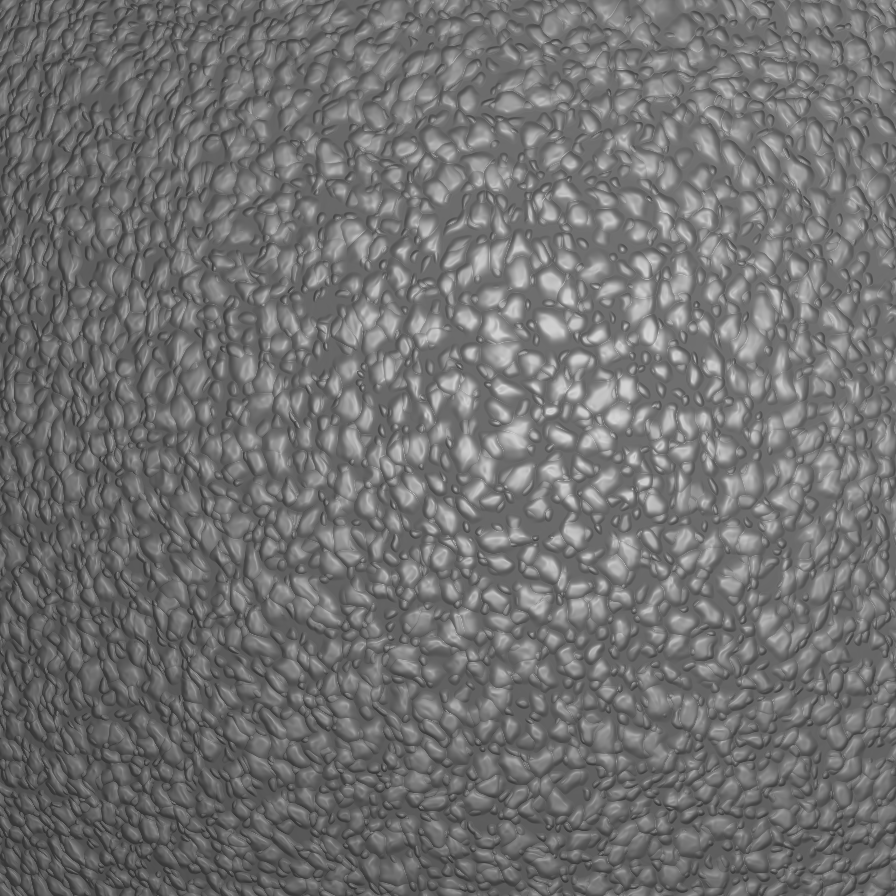
Give the GLSL for this texture, as a Shadertoy shader.

```glsl
#define CELLS vec2(34.0, 28.0)
#define LAMP vec2(0.63, 0.56)
#define BULGE 0.55
#define RELIEF 0.0062
#define WRINKLE_FREQ vec2(170.0, 125.0)
#define WRINKLE_DEPTH 0.13
#define AMBIENT 0.245
#define DIFFUSE 0.185
#define GLOSS 0.36

vec2 hash22(vec2 p) {
    vec3 q = fract(p.xyx * vec3(0.1031, 0.1030, 0.0973));
    q += dot(q, q.yzx + 33.33);
    return fract((q.xx + q.yz) * q.zy);
}

vec2 noise2(vec2 p) {
    vec2 i = floor(p), f = fract(p);
    f = f * f * (3.0 - 2.0 * f);
    vec2 low = mix(hash22(i), hash22(i + vec2(1, 0)), f.x);
    vec2 high = mix(hash22(i + vec2(0, 1)), hash22(i + vec2(1, 1)), f.x);
    return mix(low, high, f.y);
}

// Scattered round domes of uneven size, slant and height
float pebbles(vec2 p, float minRadius, float maxRadius) {
    vec2 cell = floor(p);
    float top = 0.0;
    for (int y = -1; y <= 1; y++)
    for (int x = -1; x <= 1; x++) {
        vec2 id = cell + vec2(x, y);
        vec2 traits = hash22(id + 71.0);
        vec2 d = p - id - 0.1 - 0.8 * hash22(id);
        d.x += d.y * 0.7 * (traits.y - 0.5);
        float radius = mix(minRadius, maxRadius, traits.x);
        float dome = max(1.0 - dot(d, d) / (radius * radius), 0.0);
        dome *= dome * (3.0 - 2.0 * dome);
        top = max(top, dome * mix(0.75, 1.0, traits.y));
    }
    return top;
}

// Leather height: large pebbles, beads between them, fine wrinkles
float leather(vec2 p) {
    vec2 d = p - LAMP;
    vec2 q = d * (1.0 + BULGE * dot(d, d)) + 2.0;
    q += 0.022 * (noise2(q * 9.0) - 0.5);
    q += 0.012 * (noise2(q * 45.0) - 0.5) + 0.004 * (noise2(q * 100.0) - 0.5);
    float large = pebbles(q * CELLS, 0.42, 0.72);
    float beads = 0.7 * pebbles(q * CELLS * 1.7 + 40.0, 0.3, 0.62);
    float grain = max(large, beads);
    float wrinkle = noise2(q * WRINKLE_FREQ).x - 0.5;
    return grain + WRINKLE_DEPTH * wrinkle * (0.35 + 0.65 * grain);
}

void mainImage(out vec4 fragColor, in vec2 fragCoord) {
    vec2 p = fragCoord / iResolution.xy;

    // Surface normal from height differences
    float stepSize = 0.0013;
    float h = leather(p);
    vec2 slope = vec2(leather(p + vec2(stepSize, 0)), leather(p + vec2(0, stepSize))) - h;
    vec3 normal = normalize(vec3(-slope * RELIEF / stepSize, 1.0));

    // Near lamp above the bulge, seen from straight ahead
    vec2 toLamp = LAMP - p;
    vec3 light = normalize(vec3(toLamp * 1.5, 1.0));
    vec3 halfway = normalize(light + vec3(0, 0, 1));
    float facing = max(dot(normal, halfway), 0.0);
    float falloff = mix(0.36, 1.0, exp(-5.0 * dot(toLamp, toLamp)));

    // Matte body, darker toward the lower left
    float grey = AMBIENT + DIFFUSE * max(dot(normal, light), 0.0) + 0.05 * h;
    grey *= mix(0.82, 1.12, 0.5 * (p.x + p.y));

    // Broad sheen and small glints on the crowns
    float crown = smoothstep(0.1, 0.95, h);
    grey += GLOSS * falloff * crown * (0.6 * pow(facing, 9.0) + 0.4 * pow(facing, 60.0));

    fragColor = vec4(vec3(clamp(grey, 0.0, 1.0)), 1.0);
}
```
